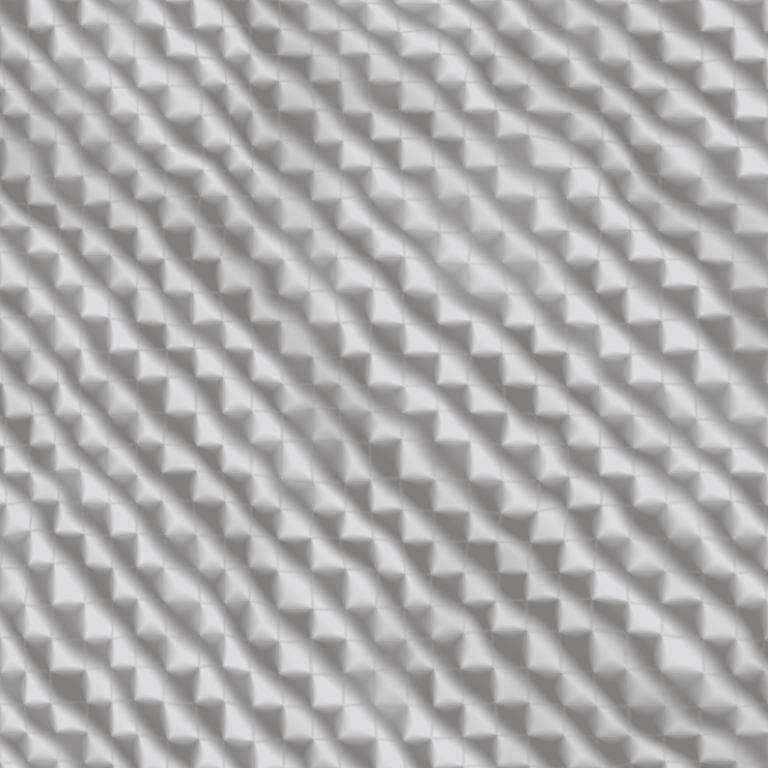
Reproduce this pattern procedurally as a WebGL 2 fragment shader.

```glsl
#version 300 es
precision highp float;
// Soft grey quilted cells, lit as stepped diagonal ridges with thin seams and wrinkles.
uniform vec2 u_resolution;
out vec4 fragColor;

const float PI = 3.14159265;
const float CELLS = 25.0;                     // repeats across and down
const vec2 STRETCH = vec2(0.85, -0.6);        // slow drift of cell size, in cells
const float SEAM_WANDER = 0.42;               // sideways drift of seams, in cells
const float PUCKER = 0.22;                    // small local bending, in cells
const float SEAM_WIDTH = 0.06;                // half width, in cells
const float SEAM_STRENGTH = 0.32;
const float FOLD_END = 0.07;                  // fold softness at cell corners
const vec2 FOLD_SOFTNESS = vec2(0.15, 0.46);  // crispest and softest fold, in cells
const float FOLD_DIP = 0.38;                  // loss of relief towards the crisp corner
const float RIDGE_SHIFT = 0.46;               // wavering of the ridges, in cells
const float RELIEF = 0.47;                    // tone swing of the cells
const float WRINKLE = 0.30;                   // tone swing of the wrinkles
const vec3 SHADOW = vec3(0.505, 0.498, 0.495);
const vec3 LIGHT = vec3(0.868, 0.868, 0.874);
const vec3 SEAM = vec3(0.640, 0.638, 0.636);

// Integer hash of a lattice point, 0 to 1
float hash(vec2 p) {
    uvec2 q = uvec2(ivec2(p) + 4096);
    uint h = q.x * 1597u ^ q.y * 51749u;
    h = (h ^ (h >> 15)) * 73244475u;
    h = (h ^ (h >> 13)) * 19349663u;
    h ^= h >> 16;
    return float(h & 65535u) / 65535.0;
}

// Smooth value noise, -0.5 to 0.5
float noise(vec2 p) {
    vec2 i = floor(p);
    vec2 f = p - i;
    f = f * f * (3.0 - 2.0 * f);
    float low = mix(hash(i), hash(i + vec2(1, 0)), f.x);
    float high = mix(hash(i + vec2(0, 1)), hash(i + vec2(1, 1)), f.x);
    return mix(low, high, f.y) - 0.5;
}

// Cell coordinates with uneven spacing and wandering seams
vec2 warpGrid(vec2 uv) {
    vec2 p = uv * CELLS + STRETCH * sin(PI * uv);
    vec2 wander = vec2(noise(p * vec2(0.50, 0.18) + 7.3),
                       noise(p * vec2(0.18, 0.50) + 61.8));
    vec2 pucker = vec2(noise(p * 0.8 + 113.4), noise(p * 0.8 + 171.9));
    return p + SEAM_WANDER * wander + PUCKER * pucker;
}

// Signed relief: lit cells slope into shaded ones, then step back at crisp folds
float ridges(vec2 p, float shift) {
    vec2 cell = floor(p);
    vec2 f = p - cell;
    float facing = mod(cell.x + cell.y, 2.0) > 0.5 ? 1.0 : -1.0;
    float across = facing * (f.x + f.y - 1.0 + shift);
    float body = 1.0 - 2.0 * smoothstep(0.0, 1.0, across);
    body *= 1.0 - FOLD_DIP * max(-across, 0.0);

    // Folds open in the middle of a side and close at its ends
    vec2 fold = facing > 0.0 ? f : 1.0 - f;
    float softness = mix(FOLD_SOFTNESS.x, FOLD_SOFTNESS.y,
                         smoothstep(-0.2, 0.45, noise(p * 0.45 + 331.0)));
    vec2 width = FOLD_END + softness * sin(PI * f.yx);
    vec2 rise = smoothstep(-0.3 * width, width, fold);
    return facing * body * rise.x * rise.y;
}

void main() {
    vec2 uv = gl_FragCoord.xy / u_resolution;
    vec2 p = warpGrid(uv);

    // Wrinkles run from upper left to lower right
    vec2 diagonal = vec2(p.x + p.y, p.x - p.y);
    float wrinkle = noise(diagonal * vec2(0.42, 0.18) + 219.0)
                  + 0.5 * noise(diagonal * vec2(0.9, 0.35) + 401.0);

    // Relief weakens in scattered flatter patches
    float shift = RIDGE_SHIFT * noise(p * 0.75 + 457.0);
    float wear = smoothstep(-0.45, 0.1, noise(p * 0.45 + 523.0));
    float relief = ridges(p, shift) * mix(0.75, 1.1, wear);
    float tone = 0.5 + RELIEF * relief + WRINKLE * wrinkle;
    vec3 color = mix(SHADOW, LIGHT, clamp(tone, 0.0, 1.0));

    // Thin seams along every cell side
    vec2 edge = abs(fract(p + 0.5) - 0.5);
    float pixel = CELLS / min(u_resolution.x, u_resolution.y);
    vec2 line = 1.0 - smoothstep(vec2(0.0), vec2(SEAM_WIDTH + pixel), edge);
    float fade = 0.9 + 0.6 * noise(p * 0.7 + 631.0);
    color = mix(color, SEAM, SEAM_STRENGTH * fade * max(line.x, line.y));

    fragColor = vec4(color, 1.0);
}
```
